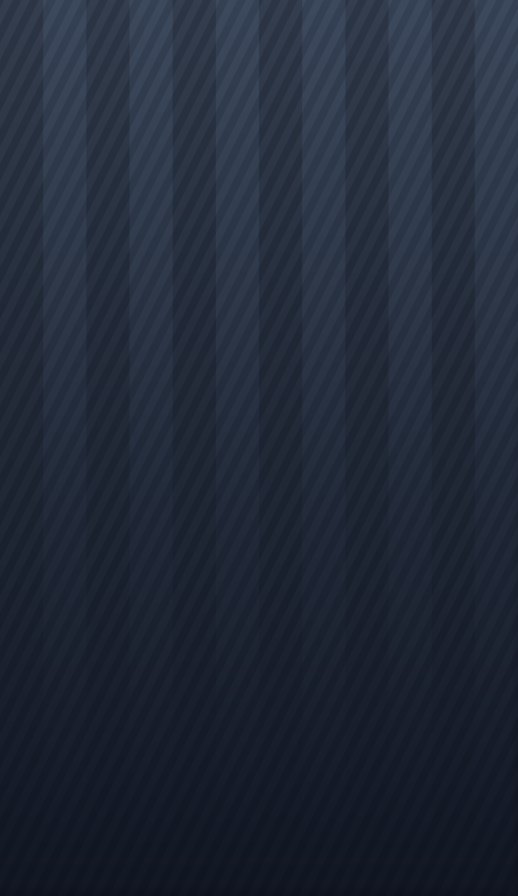
This pattern is drawn by a WebGL 2 fragment shader. Its source:

```glsl
#version 300 es
precision highp float;

uniform vec2 u_resolution;
out vec4 fragColor;

const float BAND_PAIRS = 6.0;      // dark + light pairs across the width
const float STRIPES = 30.0;        // diagonal stripes across the width
const float STRIPE_LEAN = 0.5;     // horizontal shift per unit of height
const float STRIPE_PHASE = 0.2;
const vec3 BOTTOM_COLOR = vec3(0.067, 0.085, 0.134);
const vec3 MIDDLE_COLOR = vec3(0.128, 0.160, 0.218);
const vec3 TOP_COLOR = vec3(0.203, 0.247, 0.316);
const vec3 BAND_TINT = vec3(0.017, 0.022, 0.028);
const vec3 STRIPE_TINT = vec3(0.016, 0.017, 0.019);
const float STRIPE_FLOOR = 0.3;    // stripe strength left at the bottom
const float EDGE_WIDTH = 0.015;
const float EDGE_SHADE = 0.12;

// Antialiased square wave from -1 to 1, high in the second half of each period.
float squareWave(float t, float pixelStep) {
    float inside = 0.25 - abs(fract(t - 0.25) - 0.5);
    return 2.0 * clamp(inside / pixelStep + 0.5, 0.0, 1.0) - 1.0;
}

vec3 verticalGradient(float height) {
    vec3 lower = mix(BOTTOM_COLOR, MIDDLE_COLOR, clamp(height * 2.0, 0.0, 1.0));
    return mix(lower, TOP_COLOR, clamp(height * 2.0 - 1.0, 0.0, 1.0));
}

void main() {
    vec2 uv = gl_FragCoord.xy / u_resolution;
    vec2 p = gl_FragCoord.xy / u_resolution.x;
    float pixel = 1.0 / u_resolution.x;

    vec3 color = verticalGradient(uv.y);

    // Vertical bands fade out toward the bottom
    float band = squareWave(uv.x * BAND_PAIRS, BAND_PAIRS * pixel);
    color += BAND_TINT * band * smoothstep(0.0, 1.0, uv.y);

    // Fine diagonal stripes keep a faint contrast everywhere
    float diagonal = (p.x - p.y * STRIPE_LEAN) * STRIPES + STRIPE_PHASE;
    float stripe = squareWave(diagonal, STRIPES * pixel * length(vec2(1.0, STRIPE_LEAN)));
    color += STRIPE_TINT * stripe * mix(STRIPE_FLOOR, 1.0, uv.y);

    // Soft shade along the lower and right edges
    float lowerEdge = 1.0 - smoothstep(0.0, EDGE_WIDTH, uv.y);
    float rightEdge = 1.0 - smoothstep(0.0, EDGE_WIDTH, 1.0 - uv.x);
    color *= 1.0 - EDGE_SHADE * max(lowerEdge, rightEdge * (1.0 - uv.y));

    fragColor = vec4(color, 1.0);
}
```
